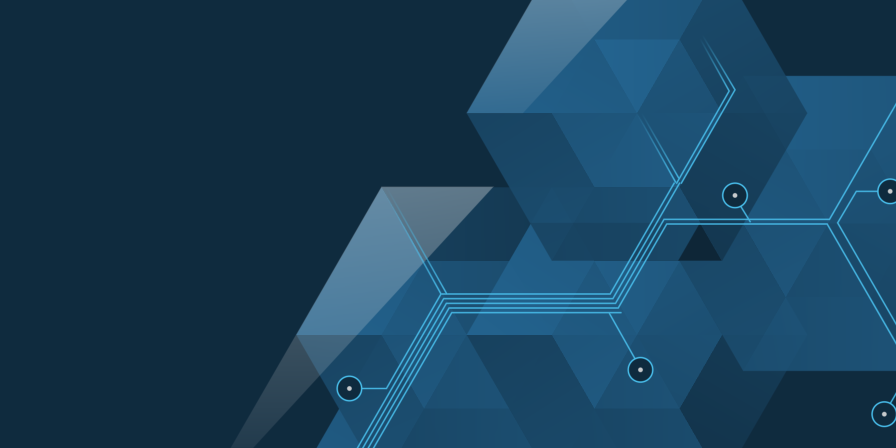
Give the GLSL for this background, as a Shadertoy shader.

```glsl
#define SPAN 384.0
#define RADIUS 146.0
#define SHADE_SWING 0.16
#define LINE_HALF 0.62
#define LINE_GAP 4.0
#define BADGE_RADIUS 10.5
#define GLASS_TOP 0.33
#define DEEP vec3(0.06, 0.168, 0.245)
#define BLUE vec3(0.145, 0.41, 0.59)
#define GLASS vec3(0.96, 0.95, 0.94)
#define CYAN vec3(0.29, 0.76, 0.94)

const float SLANT = 0.57735;   // sideways run per unit of height at 60 degrees

float pixelSize() { return SPAN / iResolution.y; }

float cover(float dist) { return clamp(0.5 - dist / pixelSize(), 0.0, 1.0); }

float hexNorm(vec2 d) {
    d = abs(d);
    return max(d.y, 0.866 * d.x + 0.5 * d.y);
}

// Hexagon of six outer and six inner facets, counted anticlockwise from the right
void hexagon(inout vec3 col, vec2 p, vec2 center, float alpha, float tones[12]) {
    vec2 d = p - center;
    float reach = hexNorm(d);
    float turn = mod(atan(-d.y, d.x) * 0.95493, 6.0);
    int facet = min(int(turn), 5) + (reach < 0.433 * RADIUS ? 6 : 0);
    float tone = tones[facet] + SHADE_SWING * (fract(turn) - 0.5) * reach / RADIUS;
    col = mix(col, mix(DEEP, BLUE, tone), alpha * cover(reach - 0.866 * RADIUS));
}

// Pale pane hanging from a corner, narrowing and fading downwards
void pane(inout vec3 col, vec2 p, vec2 corner, float width, float drop) {
    vec2 d = p - corner;
    float left = -(d.x + SLANT * d.y) * 0.866;
    float right = (d.x + 0.92 * d.y - width) * 0.736;
    float edge = max(max(left, right), max(-d.y, d.y - drop));
    col = mix(col, GLASS, cover(edge) * mix(GLASS_TOP, 0.08, clamp(d.y / drop, 0.0, 1.0)));
}

// Thin segment whose opacity grows from its start to full at its end
float stroke(vec2 p, vec2 a, vec2 b, float startAlpha) {
    vec2 ab = b - a;
    float h = clamp(dot(p - a, ab) / dot(ab, ab), 0.0, 1.0);
    return cover(length(p - a - ab * h) - LINE_HALF) * mix(startAlpha, 1.0, h);
}

float circuit(vec2 p) {
    float ink = 0.0;
    // Bundle of parallel tracks
    for (int i = 0; i < 5; i++) {
        float k = float(i);
        vec2 a = vec2(378.0 + 2.3 * k, 252.0 + LINE_GAP * k);
        vec2 b = vec2(a.x + 145.0, a.y);
        float foot = i == 0 ? 333.0 : 390.0;
        ink = max(ink, stroke(p, a, vec2(a.x - SLANT * (foot - a.y), foot), 1.0));
        ink = max(ink, stroke(p, a, b, 1.0));
        if (i == 4) continue;
        float top = i < 2 ? 157.0 : 188.0 + LINE_GAP * (k - 2.0);
        vec2 c = vec2(b.x + SLANT * (b.y - top), top);
        ink = max(ink, stroke(p, b, c, 1.0));
        if (i < 2) continue;
        vec2 e = vec2(711.0 - 2.0 * (k - 2.0), top);
        float way = i == 2 ? -1.0 : 1.0;
        ink = max(ink, stroke(p, c, e, 1.0));
        ink = max(ink, stroke(p, e, e + vec2(SLANT, way) * 110.0, 1.0));
    }
    // Fading tails
    ink = max(ink, stroke(p, vec2(327, 160), vec2(378, 252), 0.0));
    ink = max(ink, stroke(p, vec2(331, 160), vec2(383, 252), 0.0));
    ink = max(ink, stroke(p, vec2(546, 97), vec2(579, 156), 0.0));
    ink = max(ink, stroke(p, vec2(550, 97), vec2(582, 153), 0.0));
    ink = max(ink, stroke(p, vec2(580, 157), vec2(625, 78), 1.0));
    ink = max(ink, stroke(p, vec2(584, 157), vec2(630, 77), 1.0));
    ink = max(ink, stroke(p, vec2(600, 33), vec2(625, 78), 0.0));
    ink = max(ink, stroke(p, vec2(602, 30), vec2(630, 77), 0.0));
    // Leads to the badges
    ink = max(ink, stroke(p, vec2(310, 333), vec2(331, 333), 1.0));
    ink = max(ink, stroke(p, vec2(522, 268), vec2(544, 307), 1.0));
    ink = max(ink, stroke(p, vec2(635, 177), vec2(643, 190), 1.0));
    ink = max(ink, stroke(p, vec2(752, 164), vec2(734, 164), 1.0));
    ink = max(ink, stroke(p, vec2(734, 164), vec2(718, 191), 1.0));
    ink = max(ink, stroke(p, vec2(718, 191), vec2(770, 281), 1.0));
    return max(ink, stroke(p, vec2(763, 346), vec2(770, 334), 1.0));
}

void badge(inout vec3 col, vec2 p, vec2 center) {
    float r = length(p - center);
    col = mix(col, DEEP, cover(r - BADGE_RADIUS));
    col = mix(col, CYAN, cover(abs(r - BADGE_RADIUS) - LINE_HALF));
    col = mix(col, GLASS, 0.8 * cover(r - 2.0));
}

vec3 scene(vec2 p) {
    vec3 col = DEEP;
    // Stacked hexagons, back to front
    hexagon(col, p, vec2(400, 414), 1.0, float[12](.5, .6, .72, .5, .5, .5, .6, .6, .6, .6, .6, .6));
    hexagon(col, p, vec2(400, 287), 0.95, float[12](.4, .3, .85, .5, .5, .4, .6, .62, .75, .68, .6, .5));
    pane(col, p, vec2(327, 160), 96.0, 224.0);
    hexagon(col, p, vec2(546, 287), 0.95, float[12](.5, .4, .85, .42, .5, .22, .65, .82, .75, .72, .62, .6));
    hexagon(col, p, vec2(710, 191.5), 0.85, float[12](.75, .9, .32, .5, .68, .58, .7, .85, .8, .76, .65, .6));
    hexagon(col, p, vec2(546, 97), 0.93, float[12](.46, .78, .85, .5, .55, .32, .68, .95, .84, .74, .8, .68));
    pane(col, p, vec2(473, -30), 92.0, 127.0);
    // Shadow along the foot of the front hexagon, with a dark notch
    float foot = cover(hexNorm(p - vec2(546, 97)) - 0.866 * RADIUS) * cover(191.0 - p.y);
    float notch = cover(0.866 * (abs(p.x - 600.0) - SLANT * (p.y - 191.0)));
    col = mix(col, DEEP, foot * 0.22);
    col = mix(col, DEEP * 0.75, foot * notch * 0.85);
    // Tracks and badges
    col = mix(col, CYAN, circuit(p) * 0.9);
    badge(col, p, vec2(299.5, 333));
    badge(col, p, vec2(549, 317));
    badge(col, p, vec2(630, 167.5));
    badge(col, p, vec2(763, 164));
    badge(col, p, vec2(758, 355));
    return col;
}

void mainImage(out vec4 fragColor, in vec2 fragCoord) {
    vec3 sum = vec3(0);
    // Four samples smooth the facet seams; y runs down from the top edge
    for (int i = 0; i < 4; i++) {
        vec2 shift = vec2(i & 1, i >> 1) * 0.5 - 0.25;
        vec2 p = (fragCoord + shift) * pixelSize();
        sum += scene(vec2(p.x, SPAN - p.y));
    }
    fragColor = vec4(sum * 0.25, 1.0);
}
```
